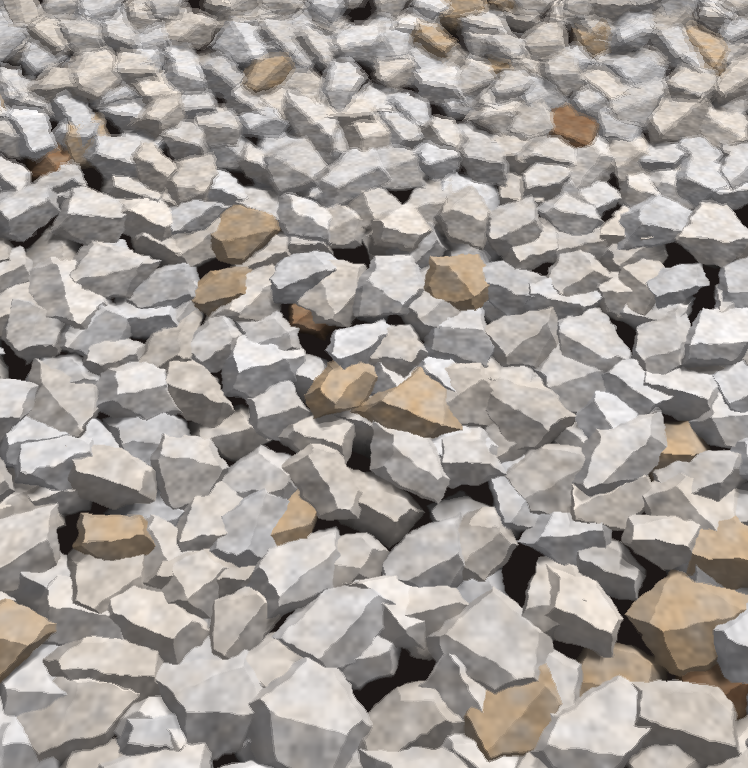
Reproduce this texture procedurally as a Shadertoy shader.

```glsl
const float HORIZON = 1.6;        // height at which stones would shrink to nothing
const float CELL_SCALE = 0.078;   // stone spacing per unit of distance to the horizon
const int LAYERS = 2;
const int SIDES = 6;
const int SAMPLES = 3;
const float JITTER = 0.52;
const float LAYER_DROP = 0.22;
const float FLOOR_HEIGHT = -0.6;
const vec3 SUN_DIR = vec3(0.32, 0.64, 0.70);
const vec3 SUN = vec3(0.54, 0.535, 0.525);
const vec3 AMBIENT = vec3(0.435, 0.43, 0.435);
const vec3 WHITE_STONE = vec3(0.95, 0.955, 0.965);
const vec3 CREAM_STONE = vec3(0.95, 0.915, 0.87);
const vec3 TAN_STONE = vec3(0.84, 0.72, 0.57);
const vec3 BROWN_STONE = vec3(0.60, 0.45, 0.33);
const vec3 GAP = vec3(0.11, 0.09, 0.085);
const mat2 SIDE_TURN = mat2(0.5, 0.866, -0.866, 0.5);

struct Surface { float height; float blocker; vec3 normal; vec3 tint; };

vec3 hash3(vec2 p) {
    vec3 q = fract(p.xyx * vec3(0.1031, 0.1030, 0.0973));
    q += dot(q, q.yxz + 33.33);
    return fract((q.xxy + q.yzz) * q.zyx);
}

vec3 noise3(vec2 p) {
    vec2 i = floor(p), f = fract(p);
    f = f * f * (3.0 - 2.0 * f);
    return mix(mix(hash3(i), hash3(i + vec2(1, 0)), f.x),
               mix(hash3(i + vec2(0, 1)), hash3(i + vec2(1, 1)), f.x), f.y);
}

// Lowers the body to one facet plane: normal in xyz, height in w.
// The height at a second point, offset towards the sun, goes to sunward.
void cut(vec3 n, float d, vec2 q, vec2 offset, inout vec4 body, inout float sunward) {
    float h = (d - dot(n.xy, q)) / n.z;
    sunward = min(sunward, h - dot(n.xy, offset) / n.z);
    body = h < body.w ? vec4(n, h) : body;
}

// Highest stone at p, and highest stone at a step towards the sun
Surface gravel(vec2 p, float sunStep) {
    Surface top = Surface(FLOOR_HEIGHT, FLOOR_HEIGHT, vec3(0, 0, 1), vec3(0.5));
    vec2 toSun = SUN_DIR.xy * sunStep;
    float v = -log(HORIZON - p.y) / CELL_SCALE + 0.5 * toSun.y;
    for (int n = 0; n < LAYERS * 4; n++) {
        // Nearest two rows and columns of each layer
        float layer = float(n / 4);
        float row = floor(v - 0.5 - 0.5 * layer) + float(n & 1);
        float dist = exp(-CELL_SCALE * (row + 0.5 + 0.5 * layer));
        float size = CELL_SCALE * dist;
        float x = p.x / size + 0.5 * layer;
        float col = floor(x + 0.5 * toSun.x - 0.5) + float((n >> 1) & 1);
        vec2 id = vec2(col, row) + layer * vec2(57.0, 113.0) + 200.0;
        vec3 r = hash3(id), s = hash3(id + 71.7);

        // Stone frame
        vec2 q = vec2(x - col - 0.5, (p.y - HORIZON + dist) / size) - JITTER * (r.xy - 0.5);
        float radius = mix(0.45, 0.63, r.z);
        vec2 axis = normalize(vec2(1.0, 1.8 * (s.x - 0.5)));
        mat2 turn = mat2(axis.x, -axis.y, axis.y, axis.x);
        vec2 stretch = vec2(0.87, mix(1.0, 1.35, s.y));
        vec2 offset = turn * toSun * stretch / radius;
        q = turn * q * stretch / radius;

        // Bright top, shaded front, then the sides
        vec4 body = vec4(0, 0, 1, 9);
        float sunward = 9.0;
        cut(normalize(vec3(0.8 * s.z - 0.4, 0.12 + 0.5 * r.x, 1.0)), 0.42 + 0.15 * r.y, q, offset, body, sunward);
        cut(normalize(vec3(1.2 * r.y - 0.6, -0.25 - 0.8 * s.y, 1.0)), 0.42 + 0.2 * s.x, q, offset, body, sunward);
        vec2 dir = vec2(1, 0);
        for (int k = 0; k < SIDES; k++) {
            vec3 f = fract(s.yzx * (11.3 * float(k) + 5.7) + r);
            vec3 side = normalize(vec3(dir + 0.8 * (f.xy - 0.5), mix(0.14, 0.6, f.z)));
            cut(side, mix(0.66, 0.97, fract(f.x + f.z)), q, offset, body, sunward);
            dir = SIDE_TURN * dir;
        }

        float base = 0.35 * s.z - LAYER_DROP * layer;
        float height = base + body.w * radius;
        if (sunward > -0.25) top.blocker = max(top.blocker, base + sunward * radius);
        if (body.w > -0.25 && height > top.height) {
            top.height = height;
            top.normal = normalize(vec3((body.xy * stretch) * turn, body.z));
            top.tint = fract(r.zxy * 13.7 + s);
        }
    }
    return top;
}

vec3 shade(Surface s, float sunStep, vec3 coarse, vec3 fine) {
    if (s.height <= FLOOR_HEIGHT) return GAP;

    // Mineral colour and grain
    vec3 albedo = mix(WHITE_STONE, CREAM_STONE, clamp(s.tint.x + 0.6 * (coarse.z - 0.5), 0.0, 1.0));
    albedo = mix(albedo, TAN_STONE, step(0.93, s.tint.y) * (0.5 + 0.5 * coarse.x));
    albedo = mix(albedo, BROWN_STONE, step(0.985, s.tint.y) * (0.5 + 0.5 * coarse.y));
    albedo *= 0.93 + 0.10 * s.tint.z + 0.07 * (coarse.x - 0.5) + 0.09 * (fine.z - 0.5);

    // Sun, cast shadow, sky and contact darkening
    float shadow = smoothstep(0.0, 0.14, s.blocker - s.height - SUN_DIR.z * sunStep);
    vec3 normal = normalize(s.normal + vec3(0.26 * (coarse.xy - 0.5) + 0.22 * (fine.xy - 0.5), 0.0));
    float sun = max(dot(normal, SUN_DIR), 0.0) * (1.0 - shadow);
    float open = mix(0.25, 1.0, smoothstep(-0.5, 0.1, s.height));
    vec3 sky = AMBIENT * (1.0 + 0.12 * normal.y) * (1.0 - 0.2 * shadow);
    return albedo * (sky + SUN * sun) * open;
}

void mainImage(out vec4 fragColor, in vec2 fragCoord) {
    vec2 p = (fragCoord - vec2(0.5 * iResolution.x, 0.0)) / iResolution.y;
    float size = CELL_SCALE * (HORIZON - p.y);
    vec3 coarse = noise3(p * 5.0 / size + 90.0);
    vec3 fine = noise3(p * 14.0 / size + 300.0);
    // Rough outlines
    p += size * (0.06 * (coarse.yz - 0.5) + 0.025 * (fine.yx - 0.5));
    // Lens blur grows with distance, and slightly in the foreground
    float blur = 0.0008 + 0.0035 * smoothstep(0.65, 1.0, p.y) + 0.0005 * smoothstep(0.2, 0.0, p.y);
    vec3 color = vec3(0.0);
    for (int i = 0; i < SAMPLES; i++) {
        float angle = 2.0944 * float(i) + 0.4;
        float sunStep = 0.24 + 0.13 * float(i);
        Surface s = gravel(p + blur * vec2(cos(angle), sin(angle)), sunStep);
        color += shade(s, sunStep, coarse, fine);
    }
    fragColor = vec4(color / float(SAMPLES), 1.0);
}
```
